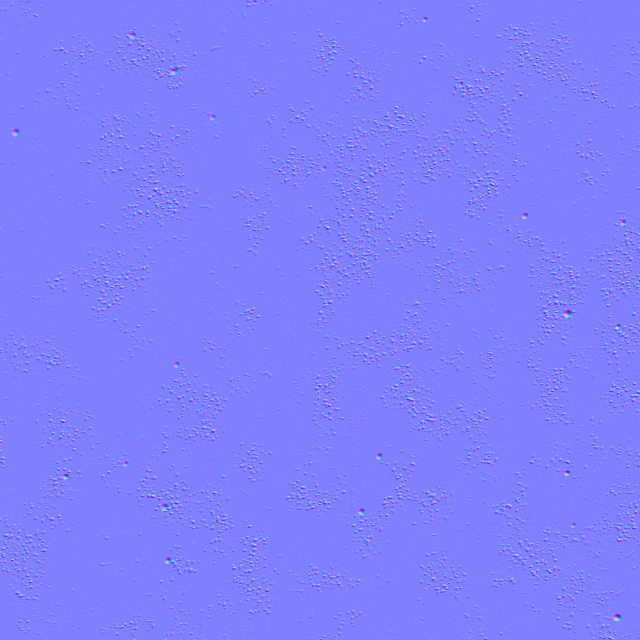
Give the GLSL for this texture map, as a three.js fragment shader.

```glsl
#define GRAIN_CELLS 205.0
#define GRAIN_RADIUS 0.56
#define GRAIN_SLOPE 0.95
#define GRAIN_STRETCH 1.45
#define CLUSTER_LOW 0.43
#define CLUSTER_HIGH 0.74
#define PIT_CELLS 13.0
#define PIT_SLOPE -1.5
#define STREAK_CELLS 20.0
#define STREAK_SLOPE 0.4
#define TILT 0.45
#define WOBBLE 0.02

varying vec2 vUv;

vec3 hash3(vec2 p) {
  vec3 q = fract(vec3(p.xyx) * vec3(0.1031, 0.1030, 0.0973));
  q += dot(q, q.yxz + 33.33);
  return fract((q.xxy + q.yzz) * q.zyx);
}

float valueNoise(vec2 p) {
  vec2 cell = floor(p);
  vec2 f = fract(p);
  f = f * f * (3.0 - 2.0 * f);
  float low = mix(hash3(cell).x, hash3(cell + vec2(1.0, 0.0)).x, f.x);
  float high = mix(hash3(cell + vec2(0.0, 1.0)).x, hash3(cell + vec2(1.0, 1.0)).x, f.x);
  return mix(low, high, f.y);
}

// Small irregular patches where grains gather
float clusterDensity(vec2 uv) {
  float n = 0.24 * valueNoise(uv * 6.0 + 3.7)
          + 0.44 * valueNoise(uv * 17.0 + 41.3)
          + 0.32 * valueNoise(uv * 43.0 + 87.1);
  return smoothstep(CLUSTER_LOW, CLUSTER_HIGH, n);
}

// Outward slope of a smooth elliptical bump, peaking near 1
vec2 bumpSlope(vec2 d, float radius, float stretch, float angle) {
  float c = cos(angle);
  float s = sin(angle);
  vec2 local = vec2(c * d.x + s * d.y, c * d.y - s * d.x);
  vec2 radii = radius * vec2(stretch, 1.0);
  vec2 scaled = local / radii;
  float falloff = max(1.0 - dot(scaled, scaled), 0.0);
  vec2 g = 2.6 * falloff * scaled * radius / radii;
  return vec2(c * g.x - s * g.y, s * g.x + c * g.y);
}

// Fine raised grains, dense and strong inside clusters
vec2 grainSlope(vec2 uv) {
  vec2 p = uv * GRAIN_CELLS;
  vec2 sum = vec2(0.0);
  for (int j = -1; j <= 1; j++) {
    for (int i = -1; i <= 1; i++) {
      vec2 cell = floor(p) + vec2(float(i), float(j));
      vec3 place = hash3(cell + 11.0);
      vec3 form = hash3(cell + 213.0);
      float density = clusterDensity((cell + 0.5) / GRAIN_CELLS);
      float present = step(place.z, 0.05 + 0.65 * density);
      float radius = GRAIN_RADIUS * mix(0.65, 1.15, form.x);
      float slope = GRAIN_SLOPE * mix(0.12, 1.0, form.y * form.y) * mix(0.3, 1.1, density);
      float angle = TILT + 1.5 * (form.z - 0.5);
      sum += present * slope * bumpSlope(p - cell - place.xy, radius, GRAIN_STRETCH, angle);
    }
  }
  return sum;
}

// Sparse features kept inside their own cells
vec2 sparseSlope(vec2 uv, float cells, float chance, float radius, float stretch, float seed) {
  vec2 p = uv * cells;
  vec2 cell = floor(p);
  vec3 place = hash3(cell + seed);
  vec3 form = hash3(cell + seed + 57.0);
  vec2 center = mix(vec2(0.27), vec2(0.73), place.xy);
  float size = radius * mix(0.5, 1.0, form.x);
  float angle = TILT + 0.9 * (form.z - 0.5);
  return step(place.z, chance) * mix(0.4, 1.0, form.y)
       * bumpSlope(p - cell - center, size, stretch, angle);
}

void main() {
  vec2 slope = grainSlope(vUv);

  // Round pits and short faint ridges
  slope += PIT_SLOPE * sparseSlope(vUv, PIT_CELLS, 0.14, 0.085, 1.15, 301.0);
  slope += STREAK_SLOPE * sparseSlope(vUv, STREAK_CELLS, 0.09, 0.06, 4.0, 517.0);

  // Barely visible unevenness of the base
  vec2 wobble = vec2(valueNoise(vUv * 60.0 + 9.0), valueNoise(vUv * 60.0 + 171.0)) - 0.5;
  slope += WOBBLE * wobble;

  vec3 normal = normalize(vec3(slope, 1.0));
  gl_FragColor = vec4(normal * 0.5 + 0.5, 1.0);
}
```
